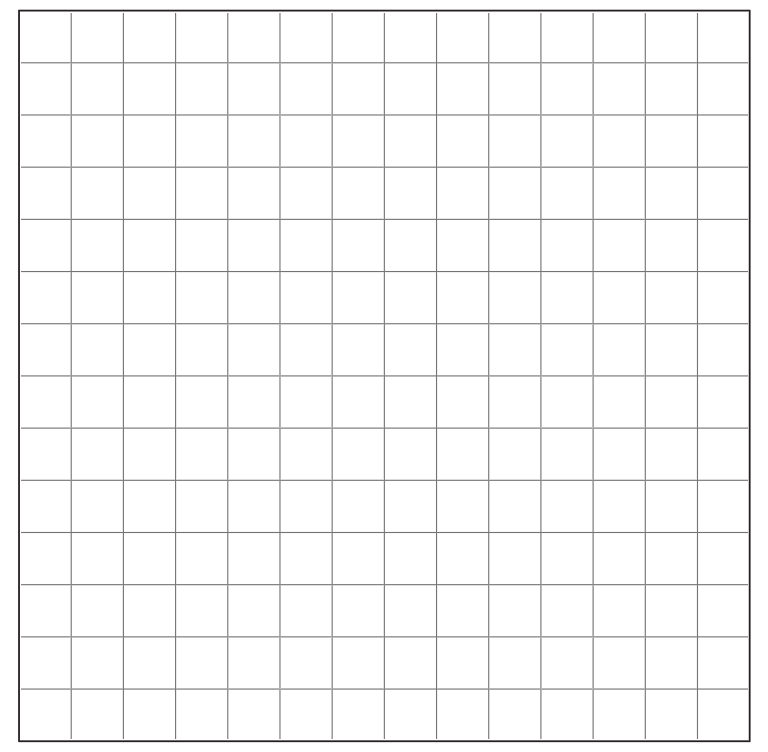
Reproduce this pattern procedurally as a WebGL 2 fragment shader.

```glsl
#version 300 es
precision highp float;

uniform vec2 u_resolution;
out vec4 fragColor;

// Lengths are fractions of the canvas height
const vec2 CELLS = vec2(14.0);
const float PITCH = 0.0694;
const vec2 GRID_ORIGIN = vec2(0.0253, 0.0143);
const float RULE_WIDTH = 0.0015;
const float FRAME_WIDTH = 0.0024;

const vec3 PAPER = vec3(1.0);
const vec3 RULE_COLOR = vec3(0.46, 0.45, 0.455);
const vec3 FRAME_COLOR = vec3(0.14, 0.12, 0.13);

// Share of a pixel-wide box covered by a line at signed distance d
float lineCoverage(float d, float width, float pixel) {
    float upper = min(d + 0.5 * pixel, 0.5 * width);
    float lower = max(d - 0.5 * pixel, -0.5 * width);
    return clamp((upper - lower) / pixel, 0.0, 1.0);
}

// Signed distance to an axis-aligned box
float boxDistance(vec2 p, vec2 halfSize) {
    vec2 q = abs(p) - halfSize;
    return length(max(q, 0.0)) + min(max(q.x, q.y), 0.0);
}

void main() {
    float pixel = 1.0 / u_resolution.y;
    vec2 p = gl_FragCoord.xy * pixel - GRID_ORIGIN;
    vec2 halfSize = 0.5 * CELLS * PITCH;
    float frameDistance = boxDistance(p - halfSize, halfSize);

    // Inner rules, kept inside the frame
    vec2 toRule = (fract(p / PITCH + 0.5) - 0.5) * PITCH;
    float rules = max(lineCoverage(toRule.x, RULE_WIDTH, pixel),
                      lineCoverage(toRule.y, RULE_WIDTH, pixel));
    rules *= step(frameDistance, -0.25 * PITCH) +
             step(-0.25 * PITCH, frameDistance) * step(frameDistance, -0.5 * FRAME_WIDTH - pixel);

    // Heavier outer frame
    float frame = lineCoverage(frameDistance, FRAME_WIDTH, pixel);

    vec3 color = mix(PAPER, RULE_COLOR, rules);
    color = mix(color, FRAME_COLOR, frame);
    fragColor = vec4(color, 1.0);
}
```
